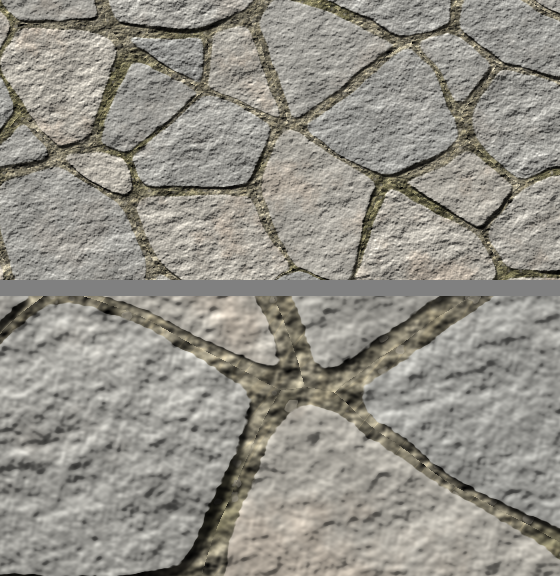
Top, the full canvas; bottom, a detail of the centre.
Reproduce this texture procedurally as a Shadertoy shader.

```glsl
// Irregular flagstone paving: gritty stone faces, earthy joints, low sun from the upper left.

#define CELL 0.345                     // mean stone spacing, in canvas heights
#define STRETCH 1.38                   // stone elongation
#define TILT 0.42                      // slope of the long axis, radians
#define SIZE_SPREAD 0.62               // variety of stone sizes
#define JOINT 0.014                    // half width of the joints
#define WANDER 0.045                   // waviness of the stone outlines
#define GRAIN 14.0                     // coarsest grain frequency
#define RELIEF 2.8                     // strength of the grain shading
#define SHADOW 0.014                   // length of the cast shadows
#define MOSS 0.45                      // amount of moss in the joints
#define TO_SUN vec2(-0.50, 0.87)

mat2 rotation(float a) {
    return mat2(cos(a), -sin(a), sin(a), cos(a));
}

vec2 hash2(vec2 c) {
    vec3 a = fract(c.xyx * vec3(0.1031, 0.1030, 0.0973));
    a += dot(a, a.yzx + 33.33);
    return fract((a.xx + a.yz) * a.zy);
}

float noise(vec2 p) {
    vec2 i = floor(p), f = fract(p);
    f = f * f * (3.0 - 2.0 * f);
    return mix(mix(hash2(i).x, hash2(i + vec2(1, 0)).x, f.x),
               mix(hash2(i + vec2(0, 1)).x, hash2(i + vec2(1, 1)).x, f.x), f.y);
}

float fbm(vec2 p) {
    float sum = 0.0, amp = 0.41;
    for (int i = 0; i < 5; i++) {
        sum += amp * noise(p);
        p = rotation(0.5) * p * 2.0 + 17.3;
        amp *= 0.65;
    }
    return sum;
}

// Site position relative to q (xy) and its size weight (z).
vec3 site(vec2 id, vec2 q) {
    return vec3(id + 0.08 + 0.84 * hash2(id) - q, SIZE_SPREAD * hash2(id + 71.0).x);
}

// Weighted cellular pattern: distance inside the stone outline (x), stone id (yz).
vec3 paving(vec2 p) {
    p += WANDER * (vec2(noise(p * 5.0), noise(p * 5.0 + 40.0)) - 0.5);
    p += 0.2 * WANDER * (vec2(noise(p * 19.0), noise(p * 19.0 + 80.0)) - 0.5);
    vec2 q = rotation(-TILT) * p / CELL;
    q = q * vec2(inversesqrt(STRETCH), sqrt(STRETCH)) + vec2(13.0, 27.0);
    vec2 base = floor(q), id = base;
    vec3 own = vec3(0.0);
    float best = 1e3;
    for (int k = 0; k < 25; k++) {
        vec2 c = base + vec2(k % 5, k / 5) - 2.0;
        vec3 s = site(c, q);
        float d = dot(s.xy, s.xy) - s.z;
        if (d < best) { best = d; id = c; own = s; }
    }
    // A soft minimum over the borders rounds the corners.
    float sum = 0.0;
    for (int k = 0; k < 25; k++) {
        vec2 c = base + vec2(k % 5, k / 5) - 2.0;
        if (c == id) continue;
        vec3 s = site(c, q);
        float d = dot(s.xy, s.xy) - s.z;
        sum += exp(-32.0 * (d - best) / (2.0 * length(s.xy - own.xy)));
    }
    float border = -log(sum + 1e-9) / 32.0 * CELL;
    return vec3(border - JOINT * (0.2 + 1.7 * noise(p * 4.0 + 9.0)), id);
}

// Sunlit slope of the layered grain.
float grainLight(vec2 p, vec2 offset) {
    vec2 layers = vec2(0.85, 1.2) * GRAIN;
    vec2 a = rotation(0.25) * p, b = rotation(0.25) * (p + TO_SUN * 0.006);
    return fbm(a * layers + offset) - fbm(b * layers + offset);
}

vec3 stoneColor(vec2 p, vec2 id, float slope) {
    vec2 kind = hash2(id + 5.0);
    vec3 col = mix(vec3(0.575, 0.575, 0.56), vec3(0.655, 0.635, 0.595), kind.x);
    float stain = smoothstep(0.50, 0.75, fbm(p * 6.0 + id * 3.0));
    col = mix(col, vec3(0.66, 0.59, 0.52), 0.5 * stain * kind.x);
    col *= 0.86 + 0.30 * fbm(p * 9.0 + id);
    float rough = RELIEF * mix(0.75, 1.25, kind.y);
    float pits = smoothstep(0.05, 0.12, -slope);
    return col * (1.0 + rough * slope) * (1.0 - 0.28 * pits);
}

vec3 groundColor(vec2 p, float slope, float px) {
    vec3 col = mix(vec3(0.28, 0.265, 0.21), vec3(0.60, 0.575, 0.51), fbm(p * 26.0));
    float moss = smoothstep(0.50, 0.72, noise(p * 4.5 + 31.0));
    col = mix(col, vec3(0.27, 0.265, 0.14), MOSS * moss);
    // Dry stalks
    float stalk = abs(noise(rotation(0.9) * p * vec2(14.0, 75.0)) - 0.5);
    col = mix(col, vec3(0.58, 0.54, 0.44), 0.40 * (1.0 - smoothstep(0.02, 0.08, stalk)));
    col *= 1.0 + 2.2 * RELIEF * slope;
    // Scattered pebbles, ragged and lit like the grain
    vec2 g = p * 46.0, id = floor(g), h = hash2(id + 11.0);
    float pebble = length(fract(g) - mix(vec2(0.35), vec2(0.65), h)) - 0.28 * h.y + 2.0 * slope;
    float shown = step(0.70, h.x) * (1.0 - smoothstep(-46.0 * px, 46.0 * px, pebble));
    vec3 pebbleCol = vec3(0.55, 0.53, 0.48) * (0.75 + 0.4 * h.y) * (1.0 + RELIEF * slope);
    return mix(col, pebbleCol, 0.8 * shown);
}

void mainImage(out vec4 fragColor, in vec2 fragCoord) {
    float px = 1.0 / iResolution.y;
    vec2 p = fragCoord * px;
    vec3 stone = paving(p);
    float reach = SHADOW * (0.25 + 1.3 * noise(p * 8.0));
    float sunward = paving(p + TO_SUN * reach).x;

    // Ground, darkened where a stone stands between it and the sun
    float slope = grainLight(p, stone.yz * 7.0);
    float shade = smoothstep(-0.002, 0.005, sunward);
    float depth = mix(0.55, 0.92, noise(p * 11.0 + 60.0));
    vec3 ground = groundColor(p, slope, px) * (1.0 - depth * shade);

    // Stone face with a worn rim
    float rim = 1.0 - smoothstep(0.0, 0.012, stone.x);
    float facing = clamp((stone.x - sunward) / reach, -1.0, 1.0);
    vec3 face = stoneColor(p, stone.yz, slope) * (1.0 + 0.12 * rim * facing);

    float cover = smoothstep(-px, px, stone.x + 0.02 * slope);
    fragColor = vec4(clamp(mix(ground, face, cover), 0.0, 1.0), 1.0);
}
```
